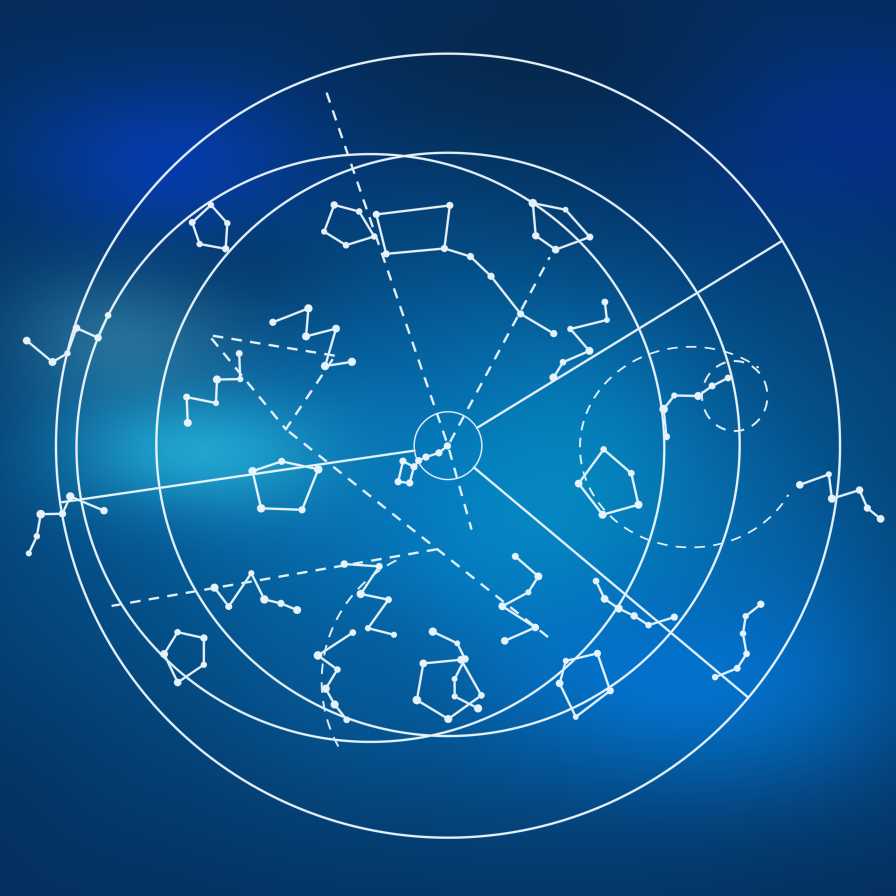
Write a WebGL 2 fragment shader that draws this background.

```glsl
#version 300 es
precision highp float;

#define LINE 0.0013
#define STAR 0.0040
#define DASH_PERIOD 0.021
#define DASH_FILL 0.56
#define CLOUD_AMOUNT 0.05
#define INK vec3(0.95, 0.98, 1.0)
#define CENTER vec2(0.5, 0.5026)
#define OUTER_RADIUS 0.4375
#define HUB_RADIUS 0.0378

uniform vec2 u_resolution;
out vec4 outColor;

const float PI = 3.14159;
const float TAU = 6.28318;

float hash(vec2 p) {
  return fract(sin(dot(p, vec2(127.1, 311.7))) * 43758.5);
}

vec2 polar(float angle) { return vec2(cos(angle), sin(angle)); }

mat2 rotation(float angle) {
  vec2 d = polar(angle);
  return mat2(d.x, d.y, -d.y, d.x);
}

float cornerSlope(vec2 cell, vec2 f, vec2 corner) {
  return dot(polar(TAU * hash(cell + corner)), f - corner);
}

float gradientNoise(vec2 p) {
  vec2 c = floor(p), f = fract(p), u = f * f * (3.0 - 2.0 * f);
  float low = mix(cornerSlope(c, f, vec2(0)), cornerSlope(c, f, vec2(1, 0)), u.x);
  float high = mix(cornerSlope(c, f, vec2(0, 1)), cornerSlope(c, f, vec2(1)), u.x);
  return mix(low, high, u.y);
}

// Antialiased strokes
float stroke(float d, float halfWidth) {
  float px = 0.75 / min(u_resolution.x, u_resolution.y);
  return 1.0 - smoothstep(-px, px, d - halfWidth);
}

float ring(vec2 p, vec2 c, float r, float w) { return stroke(abs(length(p - c) - r), w); }

float dash(float along) {
  float d = abs(fract(along / DASH_PERIOD) - 0.5) * DASH_PERIOD;
  return stroke(d, 0.5 * DASH_FILL * DASH_PERIOD);
}

float along(vec2 p, vec2 a, vec2 b) {
  return clamp(dot(p - a, b - a) / max(dot(b - a, b - a), 1e-6), 0.0, 1.0);
}

float segment(vec2 p, vec2 a, vec2 b) { return length(p - mix(a, b, along(p, a, b))); }

float dashedLine(vec2 p, vec2 a, vec2 b) {
  return stroke(segment(p, a, b), LINE) * dash(along(p, a, b) * length(b - a));
}

float dashedArc(vec2 p, vec2 c, float r, float squash, float middle, float span) {
  vec2 q = (p - c) / vec2(1.0, squash);
  float turn = mod(atan(q.y, q.x) - middle + PI, TAU) - PI;
  return stroke(abs(length(q) - r), LINE * 0.8) * step(abs(turn), span) * dash(turn * r);
}

// Soft pool of colour
void glow(inout vec3 col, vec2 p, vec2 c, vec2 size, vec3 tint, float strength) {
  vec2 d = (p - c) / size;
  col = mix(col, tint, strength * exp(-dot(d, d)));
}

vec3 backdrop(vec2 p) {
  p += 0.03 * vec2(gradientNoise(p * 3.0), gradientNoise(p * 3.0 + 7.0));
  vec3 col = vec3(0.015, 0.17, 0.35);
  glow(col, p, vec2(0.53, 0.43), vec2(0.52, 0.31), vec3(0.02, 0.46, 0.73), 0.97);
  glow(col, p, vec2(0.20, 0.84), vec2(0.17, 0.09), vec3(0.02, 0.24, 0.72), 0.85);
  glow(col, p, vec2(0.96, 0.84), vec2(0.20, 0.12), vec3(0.02, 0.18, 0.56), 0.75);
  glow(col, p, vec2(0.58, 0.93), vec2(0.18, 0.10), vec3(0.02, 0.14, 0.26), 0.6);
  glow(col, p, vec2(0.27, 0.70), vec2(0.10, 0.06), vec3(0.01, 0.19, 0.38), 0.5);
  glow(col, p, vec2(0.14, 0.62), vec2(0.12, 0.08), vec3(0.20, 0.50, 0.64), 0.7);
  glow(col, p, vec2(0.22, 0.49), vec2(0.14, 0.07), vec3(0.14, 0.67, 0.82), 0.85);
  glow(col, p, vec2(0.63, 0.45), vec2(0.14, 0.14), vec3(0.02, 0.60, 0.80), 0.6);
  glow(col, p, vec2(0.77, 0.24), vec2(0.22, 0.12), vec3(0.01, 0.46, 0.83), 0.9);
  glow(col, p, vec2(0.42, 0.25), vec2(0.10, 0.08), vec3(0.02, 0.35, 0.60), 0.5);
  return col * (1.0 + CLOUD_AMOUNT * gradientNoise(p * 5.0));
}

// Adds a link ending in a star; field holds (link, star) distances
void link(inout vec2 field, vec2 p, vec2 a, vec2 b, float radius) {
  field = min(field, vec2(segment(p, a, b), length(p - b) - radius));
}

void dipper(inout vec2 field, vec2 p, vec2 c, float scale, float turn) {
  vec2 shape[9] = vec2[9](vec2(0.122, -0.095), vec2(0.085, -0.073), vec2(0.052, -0.031),
    vec2(0.029, -0.009), vec2(0), vec2(0.006, 0.048), vec2(-0.076, 0.038),
    vec2(-0.065, -0.006), vec2(0));
  mat2 m = scale * rotation(turn);
  for (int i = 0; i < 9; i++) link(field, p, c + m * shape[max(i - 1, 0)], c + m * shape[i], STAR);
}

// Hashed star of a closed loop or of a wandering chain
vec2 starOffset(float id, float j, bool closed) {
  float h = hash(vec2(id, closed ? mod(j, 5.0) : j));
  if (closed) return polar(TAU * j / 5.0) * 0.032 * (0.6 + 0.8 * h);
  return vec2((j - 2.5) * 0.019, (h - 0.5) * 0.045);
}

void constellations(inout vec2 field, vec2 p) {
  for (int i = 0; i < 22; i++) {
    bool outer = i < 9;
    float id = float(i), k = outer ? id : id - 9.0;
    float angle = outer ? 2.4 + 0.47 * k : 2.0 + 0.45 * k;
    float r = outer ? 0.35 + 0.1 * cos(2.0 * angle) : 0.27 - 0.08 * mod(k, 2.0);
    vec2 c = CENTER + r * polar(angle);
    if (length(p - c) > 0.1) continue;
    bool closed = i % 3 == 0;
    mat2 m = rotation(TAU * hash(vec2(id, 9.0)));
    vec2 last = c + m * starOffset(id, 0.0, closed);
    for (float j = 0.0; j < 6.0; j++) {
      vec2 next = c + m * starOffset(id, j, closed);
      link(field, p, last, next, STAR * (0.8 + 0.4 * hash(vec2(j, id))));
      last = next;
    }
  }
}

float chart(vec2 p) {
  // Circles and spokes
  float ink = ring(p, CENTER, OUTER_RADIUS, LINE);
  ink = max(ink, ring(p, vec2(0.4134, 0.5), 0.328, LINE));
  ink = max(ink, ring(p, vec2(0.5, 0.504), 0.3255, LINE));
  ink = max(ink, ring(p, CENTER, HUB_RADIUS, LINE * 0.6));
  vec3 spokes = vec3(0.55, -0.698, 3.287);
  for (int i = 0; i < 3; i++) {
    vec2 d = polar(spokes[i]);
    ink = max(ink, stroke(segment(p, CENTER + HUB_RADIUS * d, CENTER + OUTER_RADIUS * d), LINE));
  }
  // Dashed guides
  vec2 west = vec2(0.319, 0.521), east = vec2(0.374, 0.603), corner = vec2(0.233, 0.626);
  ink = max(ink, dashedLine(p, vec2(0.363, 0.901), CENTER));
  ink = max(ink, dashedLine(p, CENTER, vec2(0.526, 0.410)));
  ink = max(ink, dashedLine(p, CENTER, vec2(0.613, 0.712)));
  ink = max(ink, dashedLine(p, corner, west));
  ink = max(ink, dashedLine(p, corner, east));
  ink = max(ink, dashedLine(p, east, west));
  ink = max(ink, dashedLine(p, west, vec2(0.618, 0.284)));
  ink = max(ink, dashedLine(p, vec2(0.12, 0.323), vec2(0.4935, 0.388)));
  ink = max(ink, dashedArc(p, vec2(0.510, 0.2396), 0.151, 1.0, 2.84, 0.85));
  ink = max(ink, dashedArc(p, vec2(0.771, 0.501), 0.1237, 0.905, 3.35, 2.44));
  ink = max(ink, dashedArc(p, vec2(0.820, 0.558), 0.0365, 1.07, 0.0, PI));
  // Linked stars
  vec2 field = vec2(1.0);
  constellations(field, p);
  dipper(field, p, vec2(0.496, 0.7227), 1.0, 0.0);
  dipper(field, p, vec2(0.462, 0.479), 0.285, 1.22);
  return max(ink, max(stroke(field.x, LINE), stroke(field.y, 0.0)));
}

void main() {
  vec2 p = (gl_FragCoord.xy - 0.5 * u_resolution) / min(u_resolution.x, u_resolution.y) + 0.5;
  outColor = vec4(mix(backdrop(p), INK, 0.95 * chart(p)), 1.0);
}
```
